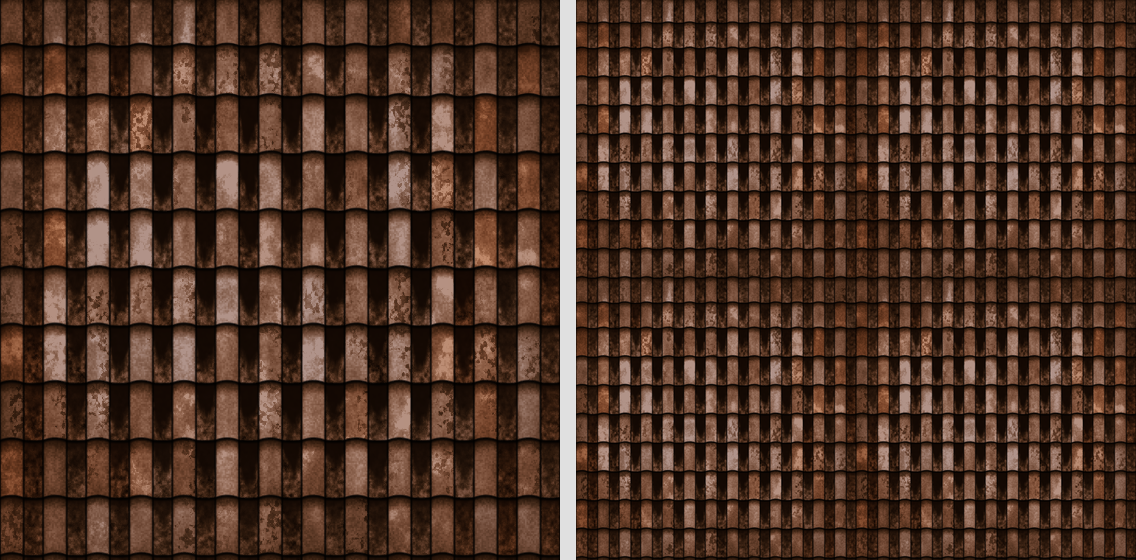
Left: one tile. Right: repeated 2 by 2.
Write a WebGL 2 fragment shader that draws this texture.

```glsl
#version 300 es
precision highp float;

uniform vec2 u_resolution;
out vec4 outColor;

const float PI = 3.14159;
const float COLUMNS = 13.0;         // ridge and channel pairs across
const float TALL_ROWS = 8.0;        // lower courses
const float TALL_PITCH = 0.1025;    // height of a lower course
const float SHORT_PITCH = 0.09;     // height of the two upper courses
const float EDGE_OFFSET = 0.008;    // height of the lowest tile edge
const float EDGE_WAVE = 0.0042;     // rise of the edge over a ridge
const float RIDGE_WIDTH = 0.55;     // share of a column
const float SEAM_WIDTH = 0.045;     // share of a column
const float LIP_WIDTH = 0.035;      // share of a row
const float BORDER_DIM = 0.64;      // light left at the canvas border
const float GRAIN = 0.17;           // strength of the finest speckle
const vec3 RUST_TINT = vec3(1.08, 0.94, 0.78);
const vec3 ASH_TINT = vec3(0.97, 1.01, 1.06);
const vec3 CLAY[6] = vec3[6](
  vec3(0.07, 0.03, 0.01), vec3(0.18, 0.10, 0.05), vec3(0.30, 0.18, 0.11),
  vec3(0.44, 0.28, 0.20), vec3(0.56, 0.40, 0.32), vec3(0.71, 0.57, 0.51));

float hash(vec2 p) {
  vec3 q = fract(p.xyx * vec3(0.1031, 0.1030, 0.0973));
  q += dot(q, q.yzx + 33.33);
  return fract((q.x + q.y) * q.z);
}

// Value noise that wraps after a whole number of cells
float noise(vec2 uv, vec2 cells) {
  vec2 p = uv * cells, i = floor(p), f = fract(p);
  f = f * f * (3.0 - 2.0 * f);
  vec2 a = mod(i, cells), b = mod(i + 1.0, cells);
  return mix(mix(hash(a), hash(vec2(b.x, a.y)), f.x),
             mix(hash(vec2(a.x, b.y)), hash(b), f.x), f.y);
}

float fbm(vec2 uv, vec2 cells) {
  float sum = 0.0, weight = 0.53;
  for (int i = 0; i < 4; i++) {
    sum += weight * noise(uv, cells);
    cells *= 2.0;
    weight *= 0.5;
  }
  return sum;
}

// Clay colour from soot (0) to bleached (1)
vec3 clayRamp(float tone) {
  vec3 color = CLAY[0];
  for (int i = 1; i < 6; i++)
    color = mix(color, CLAY[i], clamp(tone * 5.0 - float(i - 1), 0.0, 1.0));
  return color;
}

void main() {
  vec2 uv = gl_FragCoord.xy / u_resolution;

  // Position across a ridge or channel, from -1 to 1
  float x = uv.x * COLUMNS, c = fract(x);
  bool ridge = c < RIDGE_WIDTH;
  float u = ridge ? c / RIDGE_WIDTH : (c - RIDGE_WIDTH) / (1.0 - RIDGE_WIDTH);
  u = 2.0 * u - 1.0;
  float arch = 1.0 - u * u;

  // Position up a course, from its wavy lower edge
  float y = fract(uv.y - EDGE_OFFSET - EDGE_WAVE * arch * (ridge ? 1.0 : -0.2));
  float tallTop = TALL_ROWS * TALL_PITCH;
  float r = y < tallTop ? y / TALL_PITCH : TALL_ROWS + (y - tallTop) / SHORT_PITCH;
  float v = fract(r);
  vec2 tile = vec2(floor(x) * 2.0 + (ridge ? 0.0 : 1.0), min(floor(r), 9.0));
  float age = hash(tile + 7.0), wear = hash(tile + 53.0), soot = hash(tile + 91.0);

  // Weathering at several scales
  float blotch = fbm(uv, vec2(30.0, 24.0));
  float streak = fbm(uv, vec2(78.0, 24.0));
  float grit = fbm(uv, vec2(150.0, 130.0));
  float grain = noise(uv, vec2(360.0)) - 0.5;
  float middle = sqrt(sin(PI * uv.x) * sin(PI * uv.y));
  float center = smoothstep(0.1, 0.8, middle);
  float light = mix(BORDER_DIM, 1.0, center);

  float tone;
  if (ridge) {
    tone = mix(0.7, 0.96, age) + 0.4 * (blotch - 0.5) + 0.3 * (streak - 0.5);
    float lichen = smoothstep(0.5, 0.62, blotch * 0.65 + grit * 0.35);
    tone += 0.24 * lichen * smoothstep(0.45, 0.85, wear);
    // Bare grit breaks through, mostly along one side
    float bare = 0.45 * grit + 0.55 * blotch + 0.1 * u * sign(soot - 0.7);
    float flakes = smoothstep(0.5, 0.62, bare) * smoothstep(0.42, 0.6, grit);
    tone -= 0.42 * flakes * smoothstep(0.4, 0.9, soot);
    tone *= light * (1.0 - 0.25 * pow(abs(u), 6.0));
    tone *= 1.0 - 0.75 * smoothstep(0.72, 1.0, v);
    tone *= 0.92 + 0.08 * smoothstep(0.0, 0.2, v);
  } else {
    tone = 0.42 + 0.2 * (age - 0.5) + 0.9 * (grit - 0.5) + 0.4 * (streak - 0.5);
    // Soot hangs from the course above and narrows downward
    float reach = v + 0.42 * arch + 0.6 * (streak - 0.5) + 0.3 * (soot - 0.5);
    float stain = smoothstep(0.45, 0.95, reach + 0.25 * (middle - 0.7));
    tone *= mix(0.72, 1.0, center) * (1.0 - stain * mix(0.42, 0.97, center));
    tone *= 1.0 - 0.8 * smoothstep(0.82, 1.0, v);
  }
  tone += grain * GRAIN * smoothstep(0.0, 0.4, tone);

  // Colour drift from rusty to ashen
  vec3 color = clayRamp(tone);
  float rust = smoothstep(0.5, 1.0, wear * 0.5 + 0.4 * (1.0 - age) + 0.2 * cos(2.0 * PI * uv.x));
  color *= mix(vec3(1.0), RUST_TINT, rust);
  color *= mix(vec3(1.0), ASH_TINT, smoothstep(0.5, 1.0, age));

  // Dark seams between tiles and under their lower lips
  float seam = min(min(c, 1.0 - c), abs(c - RIDGE_WIDTH));
  color *= mix(0.2, 1.0, smoothstep(0.0, SEAM_WIDTH, seam));
  color *= mix(0.12, 1.0, smoothstep(0.0, LIP_WIDTH, v));
  color *= mix(0.15, 1.0, smoothstep(0.0, 0.06, 1.0 - v));
  outColor = vec4(color, 1.0);
}
```
